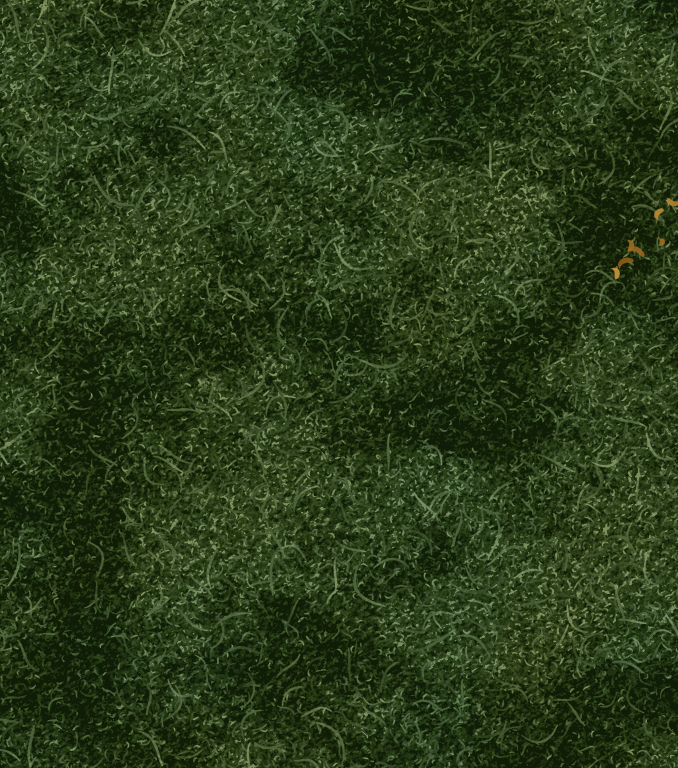
Write a WebGL 2 fragment shader that draws this texture.

```glsl
#version 300 es
precision highp float;
// Dense dark lawn: fine speckle, layered curved blades and a few fallen petals.

uniform vec2 u_resolution;
out vec4 fragColor;

const float TAU = 6.2831853;

float hash(vec2 p) {
    return fract(sin(dot(p, vec2(127.1, 311.7))) * 43758.5453);
}

mat2 rotation(float angle) {
    float c = cos(angle), s = sin(angle);
    return mat2(c, -s, s, c);
}

float valueNoise(vec2 p) {
    vec2 i = floor(p), f = fract(p);
    f = f * f * (3.0 - 2.0 * f);
    float low = mix(hash(i), hash(i + vec2(1.0, 0.0)), f.x);
    float high = mix(hash(i + vec2(0.0, 1.0)), hash(i + vec2(1.0)), f.x);
    return mix(low, high, f.y);
}

float fbm(vec2 p) {
    float sum = 0.0, amplitude = 0.53;
    for (int i = 0; i < 4; i++) {
        sum += amplitude * valueNoise(p);
        p = rotation(0.6) * p * 2.03 + 17.3;
        amplitude *= 0.55;
    }
    return sum;
}

// Coverage of one tapered, S-bent blade lying along the x axis
float blade(vec2 q, float halfLength, float halfWidth, vec2 bend, float soft) {
    float t = clamp(q.x / halfLength, -1.0, 1.0);
    float centre = halfLength * (bend.x * (t * t - 0.4) + bend.y * t * (t * t - 0.6));
    float slope = 2.0 * bend.x * t + bend.y * (3.0 * t * t - 0.6);
    float side = abs(q.y - centre) / sqrt(1.0 + slope * slope);
    float width = halfWidth * sqrt(1.0 - 0.75 * t * t);
    float edge = max(side - width, abs(q.x) - halfLength);
    return clamp(0.5 - edge / soft, 0.0, 1.0);
}

// Lays one jittered grid of blades over the given tone
float bladeLayer(float tone, vec2 p, float cell, float halfLength, float halfWidth,
                 vec2 toneRange, float density, float seed, float soft) {
    vec2 home = floor(p / cell);
    for (int y = -1; y <= 1; y++) {
        for (int x = -1; x <= 1; x++) {
            vec2 id = home + vec2(x, y);
            vec2 key = id + seed;
            if (hash(key + 3.7) > density) continue;
            vec2 root = (id + vec2(hash(key), hash(key + 41.3))) * cell;
            vec2 q = rotation(TAU * hash(key + 11.9)) * (p - root);
            vec2 bend = (vec2(hash(key + 23.1), hash(key + 31.7)) - 0.5) * vec2(1.3, 0.5);
            float size = mix(0.45, 1.0, hash(key + 53.9));
            float cover = blade(q, halfLength * size, halfWidth * mix(0.6, 1.0, size), bend, soft);
            float light = mix(toneRange.x, toneRange.y, hash(key + 67.3));
            light += 0.15 * q.x / halfLength;
            tone = mix(tone, light, cover * 0.95);
        }
    }
    return tone;
}

// Shadow to highlight colours of the grass
vec3 grassColour(float tone) {
    vec3 colour = mix(vec3(0.06, 0.11, 0.025), vec3(0.12, 0.19, 0.06), smoothstep(0.0, 0.22, tone));
    colour = mix(colour, vec3(0.17, 0.26, 0.09), smoothstep(0.24, 0.44, tone));
    colour = mix(colour, vec3(0.22, 0.29, 0.16), smoothstep(0.44, 0.58, tone));
    colour = mix(colour, vec3(0.30, 0.39, 0.23), smoothstep(0.58, 0.78, tone));
    return mix(colour, vec3(0.48, 0.56, 0.38), smoothstep(0.82, 1.05, tone));
}

// Small cluster of curled petals
vec3 addPetals(vec3 colour, vec2 p, vec2 centre, float soft) {
    for (int i = 0; i < 7; i++) {
        vec2 key = vec2(float(i) * 7.3, 5.1);
        vec2 offset = vec2(hash(key), hash(key + 9.2)) - 0.5;
        vec2 q = rotation(TAU * hash(key + 2.6)) * (p - centre - offset * vec2(0.12, 0.10));
        float size = mix(0.004, 0.012, hash(key + 4.4));
        float cover = blade(q, size, 0.0034, vec2(0.4, 0.2), soft);
        vec3 petal = mix(vec3(0.55, 0.36, 0.10), vec3(0.82, 0.62, 0.24), hash(key + 6.8));
        colour = mix(colour, petal, cover * 0.9);
    }
    return colour;
}

void main() {
    vec2 p = gl_FragCoord.xy / u_resolution.y;
    float soft = 1.1 / u_resolution.y;
    vec2 petalCentre = vec2(0.825, 0.69);

    // Light and dark clumps, with a shaded hollow round the petals
    float lush = smoothstep(0.30, 0.74, fbm(p * vec2(9.0, 11.0) + 3.0));
    vec2 hollow = (p - petalCentre) / vec2(0.08, 0.07);
    lush *= 1.0 - 0.8 * exp(-dot(hollow, hollow));

    // Fine slanted speckle of the undergrowth with bright glints
    vec2 grain = rotation(0.5) * p;
    float speckle = 0.5 * valueNoise(grain * vec2(170.0, 270.0)) + 0.5 * valueNoise(grain * 460.0);
    float glint = smoothstep(0.62, 0.92, valueNoise(grain * vec2(230.0, 310.0) + 57.0));
    float tone = 0.17 + 0.75 * (speckle - 0.5) + 0.22 * (lush - 0.5);
    tone += glint * (0.35 + 0.35 * lush);

    // Blades from short flecks up to long curled stems
    float sparse = 0.35 + 0.40 * lush;
    tone = bladeLayer(tone, p, 0.0080, 0.0042, 0.0015, vec2(-0.10, 1.05), sparse, 5.0, soft);
    tone = bladeLayer(tone, p, 0.0110, 0.0056, 0.0014, vec2(0.20, 1.15), sparse, 29.0, soft);
    tone = bladeLayer(tone, p, 0.0210, 0.0130, 0.0013, vec2(0.25, 0.95), sparse, 71.0, soft);
    tone = bladeLayer(tone, p, 0.0400, 0.0240, 0.0017, vec2(0.50, 0.95), sparse, 137.0, soft);
    tone = bladeLayer(tone, p, 0.0560, 0.0330, 0.0020, vec2(0.55, 1.00), sparse, 211.0, soft);
    tone += 0.25 * (speckle - 0.5) + 0.14 * (lush - 0.5);

    // Slight drift between yellow and blue greens
    float warmth = fbm(p * 7.0 + 31.0) - 0.5;
    vec3 colour = grassColour(tone) * (1.0 + warmth * vec3(0.18, 0.03, -0.15));
    fragColor = vec4(addPetals(colour, p, petalCentre, soft), 1.0);
}
```
